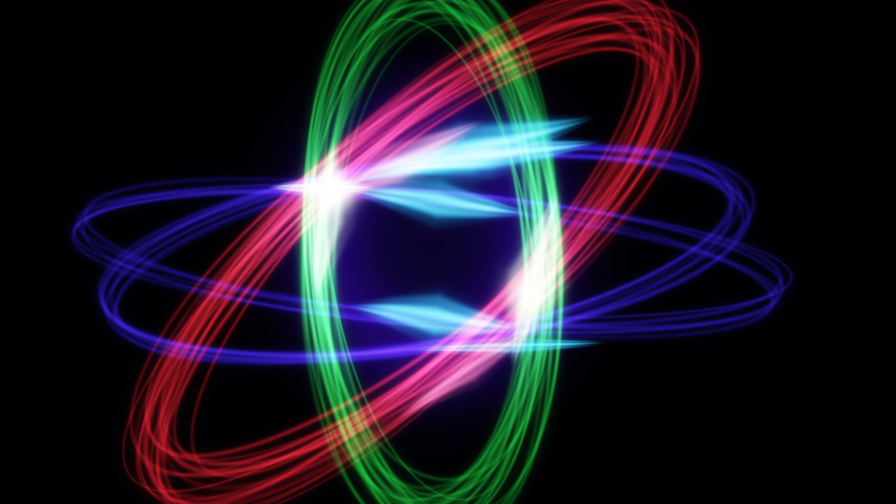
This background is drawn by a Shadertoy shader. Its source:

```glsl
// Light painting: looping red, green and blue light trails crossing in the dark.

// Units: canvas height = 1, origin at the lower left.
const vec3 BACKGROUND = vec3(0.004, 0.004, 0.010);
const vec3 GREEN      = vec3(0.06, 0.62, 0.14);
const vec3 GREEN_HOT  = vec3(0.35, 1.90, 0.55);
const vec3 RED        = vec3(0.80, 0.07, 0.11);
const vec3 RED_HOT    = vec3(1.50, 0.28, 0.60);
const vec3 BLUE       = vec3(0.14, 0.07, 0.80);
const vec3 INDIGO     = vec3(0.14, 0.02, 0.62);
const vec3 CYAN       = vec3(0.22, 2.10, 3.20);
const vec3 WHITE      = vec3(2.20, 2.40, 2.10);
const vec3 PINK       = vec3(2.40, 0.85, 1.30);

const vec2 CENTER       = vec2(0.840, 0.500);
const float TRAIL_WIDTH = 0.0026;
const float HALO_WIDTH  = 0.014;
const float HALO_GAIN   = 0.10;
const float HOT_LENGTH  = 0.33;

vec4 hash4(float n) {
    return fract(sin(n * vec4(12.99, 78.23, 37.72, 53.17) + 1.7) * 43758.5);
}

// Coordinates of p in a frame turned by angle.
vec2 turn(vec2 p, float angle) {
    float c = cos(angle), s = sin(angle);
    return vec2(c * p.x + s * p.y, c * p.y - s * p.x);
}

float gauss(float x) {
    return exp(-x * x);
}

// Family of jittered ellipses; x = trail light, y = light near the flat sides.
// spread = (center, long radius, short radius, tilt)
vec2 trails(vec2 p, vec2 center, vec2 radii, float tilt, vec4 spread, int count, float seed) {
    vec2 light = vec2(0.0);
    for (int i = 0; i < count; i++) {
        vec4 h = hash4(float(i) + seed) * 2.0 - 1.0;
        vec4 g = hash4(float(i) * 1.7 + seed + 50.0);
        vec2 r = radii + h.xy * spread.yz;
        vec2 q = turn(p - center - (g.xy * 2.0 - 1.0) * spread.x, tilt + h.z * spread.w) / r;
        float k = length(q);
        float d = (k - 1.0) * k / max(length(q / r), 1e-4);

        // Thin core with a faint halo, brightness drifting along the loop
        float width = TRAIL_WIDTH * (0.6 + 1.1 * g.z) + 0.4 / iResolution.y;
        float drift = 0.75 + 0.25 * sin(2.0 * atan(q.y, q.x) + 6.28 * g.w);
        float line = (gauss(d / width) + HALO_GAIN * gauss(d / HALO_WIDTH)) * drift;
        line *= 0.35 + 0.65 * g.w;
        light += line * vec2(1.0, gauss(q.x / HOT_LENGTH));
    }
    return light;
}

// Streak of light tapering to a point at both ends, with fine inner strands.
float spindle(vec2 p, vec2 center, vec2 size, float angle) {
    vec2 q = turn(p - center, angle);
    float taper = max(0.0, 1.0 - abs(q.x) / size.x);
    float across = q.y / (size.y * taper + 0.0025);
    float strands = 0.8 + 0.2 * sin(across * 6.0 + q.x * 18.0);
    return gauss(across) * smoothstep(0.0, 0.55, taper) * strands;
}

void mainImage(out vec4 fragColor, in vec2 fragCoord) {
    vec2 p = fragCoord / iResolution.y;
    p.x += 0.5 * (16.0 / 9.0 - iResolution.x / iResolution.y);
    vec3 color = BACKGROUND;

    // Indigo haze within the loops, darker at the heart
    vec2 q = (p - CENTER - vec2(0.015, 0.02)) / vec2(0.27, 0.29);
    float reach = dot(q, q);
    color += INDIGO * exp(-reach * reach) * mix(0.30, 1.15, smoothstep(0.0, 0.6, reach));

    // Two wide blue families
    vec2 blue = trails(p, CENTER, vec2(0.640, 0.185), 0.15,
                       vec4(0.010, 0.035, 0.022, 0.05), 7, 3.0);
    blue += trails(p, vec2(0.852, 0.487), vec2(0.690, 0.128), -0.10,
                   vec4(0.008, 0.025, 0.016, 0.04), 5, 21.0);
    color += BLUE * (blue.x * 0.75 + blue.y * 0.8);

    // Slanted red family
    vec2 red = trails(p, vec2(0.815, 0.502), vec2(0.655, 0.218), 0.73,
                      vec4(0.016, 0.055, 0.032, 0.09), 20, 37.0);
    color += RED * red.x * 0.75 + RED_HOT * red.y * 0.55;

    // Upright green family
    vec2 green = trails(p, vec2(0.850, 0.502), vec2(0.510, 0.228), 1.61,
                        vec4(0.018, 0.045, 0.030, 0.12), 22, 71.0);
    color += GREEN * green.x * 0.70 + GREEN_HOT * green.y * 0.60;

    // Cyan streaks on the flat stretches of the blue loops
    float cyan = spindle(p, vec2(0.925, 0.700), vec2(0.270, 0.036), 0.26);
    cyan += spindle(p, vec2(0.970, 0.690), vec2(0.230, 0.022), 0.13);
    cyan += spindle(p, vec2(0.870, 0.600), vec2(0.190, 0.026), -0.13);
    cyan += spindle(p, vec2(0.865, 0.370), vec2(0.180, 0.030), -0.13);
    cyan += 0.7 * spindle(p, vec2(1.010, 0.313), vec2(0.200, 0.010), 0.04);
    color += CYAN * cyan + WHITE * 0.25 * cyan * cyan;

    // Overexposed streaks where the families cross
    float white = spindle(p, vec2(0.645, 0.560), vec2(0.170, 0.030), 1.46);
    white += spindle(p, vec2(1.062, 0.450), vec2(0.190, 0.034), 1.32);
    white += spindle(p, vec2(0.640, 0.628), vec2(0.110, 0.012), 0.0);
    white += 1.2 * gauss(length(p - vec2(0.660, 0.618)) / 0.035);
    white += 0.8 * gauss(length(p - vec2(1.050, 0.415)) / 0.038);
    color += WHITE * white;
    color += PINK * spindle(p, vec2(0.775, 0.668), vec2(0.210, 0.030), 0.47);
    color += PINK * 0.8 * spindle(p, vec2(0.930, 0.265), vec2(0.180, 0.018), 0.60);

    // Film-like exposure
    fragColor = vec4(1.0 - exp(-color), 1.0);
}
```
